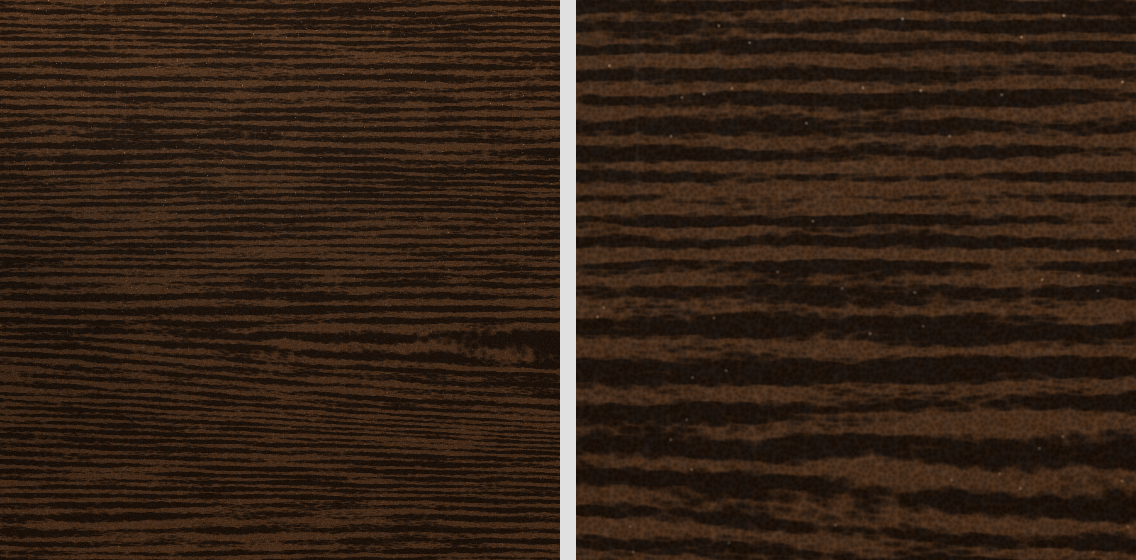
Left, the full canvas; right, a detail of the centre.
A WebGL 1 fragment shader for this texture:

```glsl
precision highp float;
uniform vec2 u_resolution;

float hash(vec2 p) {
  return fract(sin(dot(p, vec2(127.1, 311.7))) * 43758.5);
}

// Cellular noise: x = distance to the nearest point, y = random id of that point
vec2 cells(vec2 p) {
  vec2 base = floor(p);
  vec2 nearest = vec2(9.0, 0.0);
  for (int j = -1; j <= 1; j++) {
    for (int i = -1; i <= 1; i++) {
      vec2 cell = base + vec2(float(i), float(j));
      vec2 point = cell + vec2(hash(cell), hash(cell + 57.3));
      float d = distance(p, point);
      if (d < nearest.x) nearest = vec2(d, hash(cell + 19.7));
    }
  }
  return nearest;
}

// Bends the height so that the grain dips to the right in a lower band
float grainHeight(vec2 uv) {
  float band = smoothstep(0.05, 0.3, uv.y) * (1.0 - smoothstep(0.34, 0.43, uv.y));
  float v = uv.y + 0.05 * uv.x * band + 0.004 * uv.x;
  v += 0.0022 * sin(uv.x * 5.0 + uv.y * 13.0);
  v += 0.0007 * sin(uv.x * 19.0 - uv.y * 47.0 + 1.0);
  return v + 0.0004 * sin(uv.x * 63.0 + uv.y * 170.0);
}

// Negative inside dark streaks, positive in the brown wood between them
float streakField(vec2 uv) {
  float v = grainHeight(uv);
  float phase = 6.2832 * (64.0 * v + 0.7 * sin(v * 17.0 + 2.0) + 0.25 * sin(v * 47.0));
  float field = 0.5 * sin(phase + 0.9 * sin(uv.x * 5.0 + v * 31.0));
  field += 1.0 * (cells(vec2(uv.x * 4.0, v * 62.0)).x - 0.48);
  field += 0.9 * (cells(vec2(uv.x * 12.0 + 40.0, v * 120.0)).x - 0.48);
  field += 0.8 * (cells(vec2(uv.x * 75.0, v * 270.0)).x - 0.48);
  return field + 0.09 * sin(v * 23.0 + uv.x * 2.0) + 0.08 * sin(uv.x * 7.0 - v * 38.0);
}

// Faint upright scratches in the upper half
float scratches(vec2 uv) {
  float sum = 0.0;
  for (int i = 0; i < 6; i++) {
    float id = float(i);
    float x = 0.12 + 0.45 * hash(vec2(id, 3.0));
    float y = 0.55 + 0.35 * hash(vec2(id, 8.0));
    float line = 1.0 - smoothstep(0.0004, 0.0016, abs(uv.x - x + 0.02 * (uv.y - y)));
    sum += line * (1.0 - smoothstep(0.03, 0.09, abs(uv.y - y)));
  }
  return sum;
}

void main() {
  vec2 uv = gl_FragCoord.xy / u_resolution;
  vec3 darkStreak = vec3(0.108, 0.066, 0.038);
  vec3 brownWood = vec3(0.282, 0.178, 0.104);
  vec3 color = mix(darkStreak, brownWood, smoothstep(-0.45, 0.36, streakField(uv) + 0.06));

  // Uneven light: brighter towards the top, dim at the left
  float light = 0.98 + 0.17 * smoothstep(0.6, 1.0, uv.y);
  light -= 0.12 * (1.0 - smoothstep(0.0, 0.45, uv.x)) * (1.0 - smoothstep(0.1, 0.4, abs(uv.y - 0.4)));
  color *= light;

  // Grey sheen over the upper part
  vec2 sheen = (uv - vec2(0.4, 0.75)) * vec2(1.2, 2.0);
  color += vec3(0.018, 0.022, 0.023) * exp(-2.0 * dot(sheen, sheen));

  // Fine surface grain with slight shifts between warm and grey
  float grain = cells(uv * 330.0).x - 0.48;
  float speckle = cells(uv * 270.0 + 30.0).y - 0.5;
  float tint = cells(uv * 190.0 + 70.0).y - 0.5;
  color *= 1.0 + 0.3 * grain + 0.13 * speckle;
  color += 0.025 * grain + vec3(0.0, 0.014, 0.028) * tint;

  // Sparse pale dust and scratches
  vec2 dust = cells(uv * 85.0 + 11.0);
  float speck = (1.0 - smoothstep(0.03, 0.13, dust.x)) * step(0.94, dust.y);
  color += vec3(0.25, 0.23, 0.2) * speck * (0.4 + 0.6 * smoothstep(0.2, 0.8, uv.y));
  color += vec3(0.022, 0.021, 0.02) * scratches(uv);

  gl_FragColor = vec4(clamp(color, 0.0, 1.0), 1.0);
}
```
